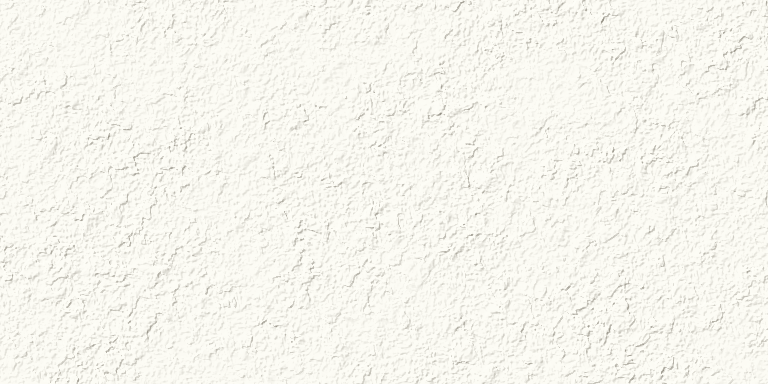
Reproduce this texture procedurally as a WebGL 2 fragment shader.

```glsl
#version 300 es
precision highp float;

uniform vec2 u_resolution;
out vec4 outColor;

// Colours
const vec3 PLASTER = vec3(0.988, 0.985, 0.957);
const vec3 SHADOW_TINT = vec3(0.97, 1.0, 1.04);
const vec3 LIGHT_TINT = vec3(0.5, 0.6, 0.8);

// Feature sizes, in cells per canvas height
const float FLAKE_SCALE = 34.0;
const float GRAIN_SCALE = 122.0;
const float PATCH_SCALE = 6.0;
const float BREAK_SCALE = 26.0;
const float WARP_SCALE = 30.0;
const float WARP_AMOUNT = 0.010;

// Relief and lighting
const float FLAKE_HEIGHT = 0.50;
const float GRAIN_HEIGHT = 0.42;
const vec2 LIGHT_STEP = vec2(0.0017, -0.0016);
const float SHADOW_GAIN = 0.31;
const float SHADOW_BIAS = -0.015;
const float LIGHT_GAIN = 0.02;
const float MAX_SHADOW = 0.42;

const mat2 TURN = mat2(0.8, 0.6, -0.6, 0.8);

// Integer hash mapped to 0..1
float hash(ivec2 cell) {
    uvec2 q = uvec2(cell) * uvec2(1597u, 3571u);
    uint n = (q.x ^ (q.y << 8)) + q.y * 7919u;
    n = n * 747796405u + 289133u;
    n = ((n >> ((n >> 28) + 4u)) ^ n) * 277803737u;
    n = (n >> 22) ^ n;
    return float(n & 0xffffu) / 65535.0;
}

float valueNoise(vec2 p) {
    ivec2 cell = ivec2(floor(p));
    vec2 f = fract(p);
    f = f * f * (3.0 - 2.0 * f);
    float low = mix(hash(cell), hash(cell + ivec2(1, 0)), f.x);
    float high = mix(hash(cell + ivec2(0, 1)), hash(cell + ivec2(1, 1)), f.x);
    return mix(low, high, f.y);
}

// Three turned octaves, normalised to 0..1
float roughNoise(vec2 p) {
    float sum = 0.0, weight = 0.5, total = 0.0;
    for (int i = 0; i < 3; i++) {
        sum += weight * valueNoise(p);
        total += weight;
        weight *= 0.6;
        p = TURN * p * 2.07 + 17.3;
    }
    return sum / total;
}

// Ragged flat-topped flakes with small grains between them
float relief(vec2 p) {
    vec2 warp = vec2(valueNoise(p * WARP_SCALE + 41.0),
                     valueNoise(p * WARP_SCALE + 83.0)) - 0.5;
    vec2 q = TURN * (p + warp * WARP_AMOUNT);
    float flakes = smoothstep(0.49, 0.55, roughNoise(q * FLAKE_SCALE + 9.0));

    // Flake rims fade out in places, leaving short strokes
    flakes *= smoothstep(0.2, 0.75, valueNoise(q * BREAK_SCALE + 300.0)) * 1.3;

    float grain = mix(valueNoise(q * GRAIN_SCALE + 130.0),
                      valueNoise(TURN * q * GRAIN_SCALE * 1.7 + 210.0), 0.4);
    grain = smoothstep(0.25, 0.80, grain);
    return FLAKE_HEIGHT * flakes + GRAIN_HEIGHT * grain;
}

void main() {
    vec2 p = gl_FragCoord.xy / u_resolution.y;

    // Calm and rough areas of the wall
    float roughness = roughNoise(TURN * p * PATCH_SCALE + 61.0);
    float strength = mix(0.6, 1.3, smoothstep(0.25, 0.75, roughness));

    // Light from the upper left: falling slopes darken, rising ones brighten
    float drop = strength * (relief(p - LIGHT_STEP) - relief(p + LIGHT_STEP));
    float shadow = min(SHADOW_GAIN * max(drop - SHADOW_BIAS, 0.0), MAX_SHADOW);
    float light = LIGHT_GAIN * max(-drop, 0.0);

    vec3 color = PLASTER - shadow * SHADOW_TINT + light * LIGHT_TINT;
    outColor = vec4(clamp(color, 0.0, 1.0), 1.0);
}
```
